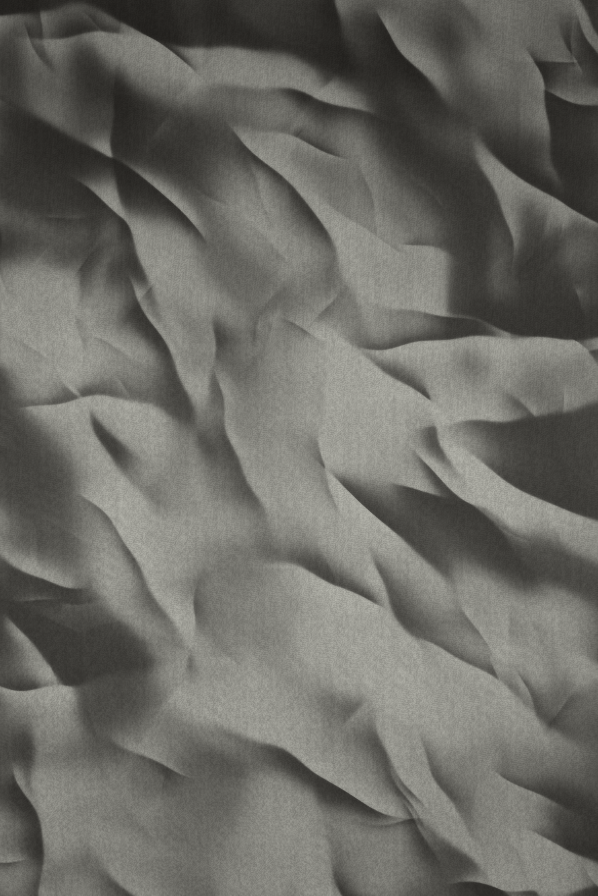
Reproduce this texture procedurally as a WebGL 1 fragment shader.

```glsl
precision highp float;
// Crumpled grey satin: scattered tapering folds of three sizes form a height
// field, whose slope towards a light from above gives the sheen. Soft bands,
// a broad falloff of light and a fine woven grain are laid over it.

#define FOLD_SCALE 2.9
#define CREASE_SCALE 4.9
#define WRINKLE_SCALE 9.0
#define FOLD_HEIGHT 2.9
#define CREASE_HEIGHT 2.4
#define WRINKLE_HEIGHT 1.4
#define FOLD_ANGLE -1.05
#define SHEEN_CONTRAST 0.385
#define UNDULATION 2.5
#define GRAIN 0.25
#define SHADOW_COLOR vec3(0.115, 0.108, 0.098)
#define SHEEN_COLOR vec3(0.675, 0.675, 0.642)

uniform vec2 u_resolution;
const vec2 LIGHT_DIR = vec2(0.45, 0.89);

vec4 hash4(vec2 cell) {
  float n = dot(cell, vec2(127.1, 311.7));
  return fract(sin(n + vec4(0.0, 1.7, 3.9, 7.3)) * 43758.5);
}

float valueNoise(vec2 p) {
  vec2 i = floor(p), f = fract(p);
  f = f * f * (3.0 - 2.0 * f);
  float low = mix(hash4(i).x, hash4(i + vec2(1.0, 0.0)).x, f.x);
  float high = mix(hash4(i + vec2(0.0, 1.0)).x, hash4(i + vec2(1.0)).x, f.x);
  return mix(low, high, f.y);
}

// One fold: a crisp, narrow tip that widens and softens along its length
float fold(vec2 d, vec4 rnd) {
  vec4 extra = fract(rnd * 17.3);
  float angle = FOLD_ANGLE + (rnd.z - 0.5) * 2.2;
  vec2 axis = vec2(cos(angle), sin(angle)) * (extra.x < 0.5 ? -1.0 : 1.0);
  float along = dot(d, axis) / mix(0.6, 1.3, rnd.w);
  float across = dot(d, vec2(-axis.y, axis.x));
  across += (extra.y - 0.5) * 0.2 * along * along;
  float t = clamp(along * 0.5 + 0.5, 0.0, 1.0);
  float width = mix(0.05, 0.27, t);
  float rounding = mix(0.008, 0.08, t * t);
  float taper = smoothstep(0.0, 0.2, t) * (1.0 - smoothstep(0.35, 1.0, t));
  float reach = 1.0 - smoothstep(1.2, 1.95, length(d));
  float height = (extra.z < 0.45 ? -1.0 : 1.0) * mix(0.5, 1.3, extra.w);
  float ridge = exp(-sqrt(across * across + rounding * rounding) / width);
  return height * width * taper * reach * ridge;
}

// Sum of the folds scattered one to a cell
float foldLayer(vec2 p, float scale, float offset) {
  p = p * scale + offset;
  vec2 cell = floor(p);
  float sum = 0.0;
  for (int y = -2; y <= 2; y++) {
    for (int x = -2; x <= 2; x++) {
      vec2 c = cell + vec2(float(x), float(y));
      vec4 rnd = hash4(c);
      sum += fold(p - c - rnd.xy, rnd);
    }
  }
  return sum / scale;
}

float clothHeight(vec2 p) {
  p += 0.016 * sin(p.yx * vec2(9.0, 8.0) + vec2(0.7, 2.1));
  p += 0.008 * sin(p.yx * vec2(25.0, 22.0) + vec2(1.9, 0.4));
  p += 0.0025 * sin(p.yx * vec2(67.0, 59.0) + vec2(0.3, 1.1));
  float patches = smoothstep(0.25, 0.75, valueNoise(p * 4.0 + 11.0));
  return FOLD_HEIGHT * foldLayer(p, FOLD_SCALE, 3.0)
       + CREASE_HEIGHT * foldLayer(p, CREASE_SCALE, 41.0)
       + WRINKLE_HEIGHT * patches * foldLayer(p, WRINKLE_SCALE, 77.0);
}

// Soft bands of sheen, stretched along the fold direction
float undulation(vec2 p) {
  vec2 q = vec2(0.84 * p.x + 0.54 * p.y, 0.84 * p.y - 0.54 * p.x);
  q += 0.05 * sin(q.yx * 7.0) + 0.02 * sin(q.yx * 19.0 + 1.0);
  float broad = smoothstep(0.25, 0.75, valueNoise(q * vec2(5.6, 3.0) + 7.0));
  float small = smoothstep(0.2, 0.8, valueNoise(q * vec2(14.0, 6.5) + 19.0));
  return 0.6 * broad + 0.4 * small - 0.5;
}

// Speckle and fine threads, with longer faint vertical slubs
float weave(vec2 p) {
  float speckle = valueNoise(p * vec2(613.0, 587.0));
  float threads = valueNoise(p * vec2(290.0, 190.0) + 5.0);
  float slubs = valueNoise(p * vec2(170.0, 11.0) + 31.0);
  return 0.5 * speckle + 0.35 * threads + 0.15 * slubs - 0.5;
}

void main() {
  vec2 uv = gl_FragCoord.xy / u_resolution;
  vec2 p = gl_FragCoord.xy / u_resolution.x;

  // Slope of the cloth towards the light
  vec2 stepUp = LIGHT_DIR * 0.0014;
  float slope = (clothHeight(p - stepUp) - clothHeight(p + stepUp)) / 0.0028;
  slope += UNDULATION * undulation(p) - 0.12;
  float sheen = slope / sqrt(1.0 + slope * slope);

  // Light is strongest below the middle and fades to the top and corners
  float light = 0.61 - 0.2 * smoothstep(0.45, 1.0, uv.y);
  light -= 0.1 * (1.0 - smoothstep(0.0, 0.3, uv.y));
  vec2 off = uv - 0.5;
  float vignette = 1.0 - 0.4 * dot(off, off);

  float tone = (light + SHEEN_CONTRAST * sheen) * vignette;
  tone += GRAIN * weave(p) * (0.3 + tone);
  gl_FragColor = vec4(mix(SHADOW_COLOR, SHEEN_COLOR, clamp(tone, 0.0, 1.1)), 1.0);
}
```
